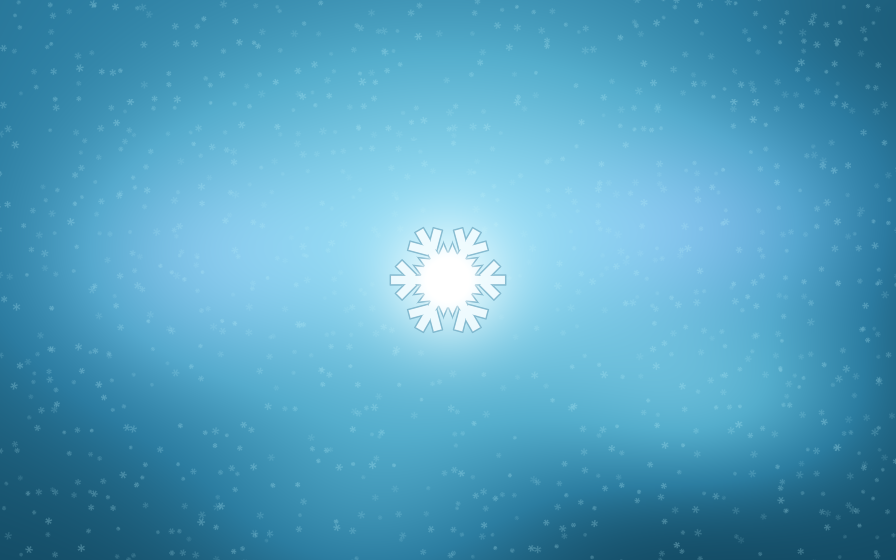
A WebGL 1 fragment shader for this background:

```glsl
precision highp float;
// A winter sky: a tone field of soft elliptical glows drives a teal colour ramp,
// jittered grid cells scatter tiny snow crystals over it, and a six-fold
// distance function draws the outlined snowflake in the bright centre.
uniform vec2 u_resolution;

float glow(vec2 p, vec2 center, vec2 size) {
  vec2 q = (p - center) / size;
  return exp(-dot(q, q));
}

vec2 hash2(vec2 p) {
  vec3 h = fract(p.xyx * vec3(0.1031, 0.1030, 0.0973));
  h += dot(h, h.yzx + 33.33);
  return fract((h.xx + h.yz) * h.zy);
}

// Folds the plane into one mirrored 60 degree sector along +x
vec2 foldSix(vec2 p) {
  float sector = 1.0471976;
  float a = mod(atan(p.y, p.x + 1e-6) + 0.5 * sector, sector) - 0.5 * sector;
  return length(p) * vec2(cos(a), abs(sin(a)));
}

float box(vec2 p, vec2 halfSize) {
  vec2 d = abs(p) - halfSize;
  return length(max(d, 0.0)) + min(max(d.x, d.y), 0.0);
}

float snowflake(vec2 p) {
  vec2 q = foldSix(p);
  float stem = box(q - vec2(0.0515, 0.0), vec2(0.0515, 0.0088));
  vec2 b = q - vec2(0.0745, 0.0165);
  b = vec2(b.x + b.y, b.y - b.x) * 0.7071;
  float branch = box(b, vec2(0.019, 0.0085));
  // Paired teeth between neighbouring arms
  vec2 t = vec2(q.x * 0.866 + q.y * 0.5, q.x * 0.5 - q.y * 0.866);
  float tooth = abs(t.y - 0.008) * 0.916 + (t.x - 0.066) * 0.4;
  float body = length(p) - 0.05;
  return min(min(stem, branch), min(tooth, body));
}

// One layer of scattered crystals, gathered into loose drifts
float crystals(vec2 p, float cell, float seed, float px) {
  vec2 id = floor(p / cell);
  vec2 rnd = hash2(id + seed);
  vec2 kind = hash2(id + seed + 71.0);
  vec2 q = p - (id + 0.5 + (rnd - 0.5) * 0.7) * cell;
  float turn = kind.x * 6.28;
  q = mat2(cos(turn), -sin(turn), sin(turn), cos(turn)) * q;
  float radius = mix(0.0025, 0.0062, kind.y);
  vec2 f = foldSix(q);
  float d = max(f.y - 0.0007, f.x - radius);
  float drift = sin(id.x * cell * 9.0 + seed) * sin(id.y * cell * 11.0 + seed * 2.0);
  float chance = 0.34 + 0.2 * drift + 0.12 * length(p);
  float present = step(fract(rnd.x * 7.3 + kind.x), chance);
  return present * (1.0 - smoothstep(-0.5 * px, px, d)) * mix(0.4, 1.0, rnd.y);
}

// Deep, teal, mid and pale stops
vec3 ramp(float tone) {
  vec3 c = mix(vec3(0.03, 0.20, 0.28), vec3(0.17, 0.49, 0.63), clamp(tone / 0.6, 0.0, 1.0));
  c = mix(c, vec3(0.33, 0.68, 0.80), clamp((tone - 0.6) / 0.5, 0.0, 1.0));
  return mix(c, vec3(0.59, 0.87, 0.96), clamp((tone - 1.1) / 0.8, 0.0, 1.0));
}

void main() {
  vec2 p = (gl_FragCoord.xy - 0.5 * u_resolution) / u_resolution.y;
  p.x *= 1.6 * u_resolution.y / u_resolution.x;
  float px = 1.0 / u_resolution.y;
  float r = length(p);

  // Tone field: 0 is deep, 2 is pale
  float leftGlow = glow(p, vec2(-0.47, 0.03), vec2(0.25, 0.20));
  float rightGlow = glow(p, vec2(0.47, 0.10), vec2(0.25, 0.16));
  float tone = 0.34 + 0.32 * p.y;
  tone += 1.5 * glow(p, vec2(0.0, 0.06), vec2(0.60, 0.37));
  tone += 0.42 * leftGlow + 0.35 * rightGlow;
  tone += 0.5 * glow(p, vec2(0.48, -0.22), vec2(0.25, 0.15));
  tone += 0.35 * glow(p, vec2(-0.14, -0.42), vec2(0.30, 0.20));
  tone -= 0.1 * glow(p, vec2(0.32, -0.45), vec2(0.30, 0.13));
  tone -= 0.2 * glow(p, vec2(0.78, 0.45), vec2(0.35, 0.20));
  tone -= 0.15 * glow(p, vec2(0.85, 0.0), vec2(0.14, 0.30));

  vec3 color = ramp(tone);
  color += vec3(0.01, -0.03, 0.01) * leftGlow + vec3(0.01, -0.04, 0.02) * rightGlow;

  // Falling snow
  float snow = 0.0;
  for (int i = 0; i < 3; i++) {
    float n = float(i);
    snow += crystals(p + n * vec2(0.013, 0.021), 0.036 + 0.009 * n, 13.0 + 29.0 * n, px);
  }
  color = mix(color, vec3(0.70, 0.92, 0.96), 0.31 * min(snow, 1.0));

  // Central halo, then the snowflake's fill, outline and hot core
  color = mix(color, vec3(0.97, 1.0, 1.0), 0.85 * exp(-r * r / 0.0125));
  float d = snowflake(p);
  float fill = 1.0 - smoothstep(-px, px, d);
  color = mix(color, vec3(0.96, 0.99, 1.0), 0.85 * fill);
  float outline = 1.0 - smoothstep(0.0002, 0.0006 + px, abs(d));
  color = mix(color, vec3(0.36, 0.62, 0.73), 0.65 * outline);
  color = mix(color, vec3(1.0), 1.0 - smoothstep(0.035, 0.062, r));

  gl_FragColor = vec4(color, 1.0);
}
```
